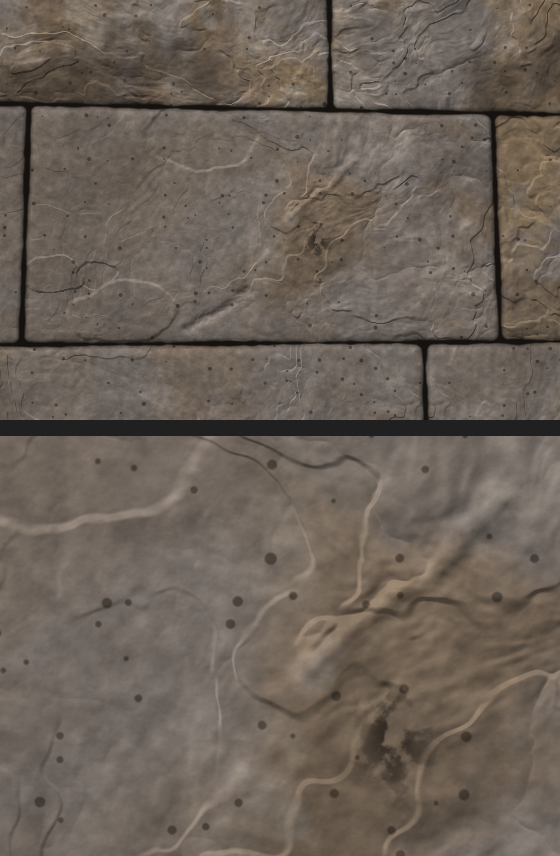
Top, the full canvas; bottom, a detail of the centre.
Reproduce this texture procedurally as a Shadertoy shader.

```glsl
// Wall of large weathered stone blocks in three staggered courses with thin dark joints.

const vec3 GREY = vec3(0.428, 0.398, 0.378);
const vec3 BROWN = vec3(0.42, 0.365, 0.31);
const vec3 OCHRE = vec3(0.51, 0.435, 0.34);
const vec3 PALE = vec3(0.54, 0.505, 0.47);
const vec3 SOOT = vec3(0.25, 0.215, 0.18);
const vec3 JOINT = vec3(0.08, 0.067, 0.055);
const float BLOCK_WIDTH = 1.122;

struct Block {
    float inset;   // distance inward from the middle of the joint
    float course;  // -1 bottom, 0 middle, 1 top
    float column;
};

float hash(vec2 p) {
    vec3 q = fract(vec3(p.xyx) * 0.1031);
    q += dot(q, q.yzx + 33.33);
    return fract((q.x + q.y) * q.z);
}

float noise(vec2 p) {
    vec2 i = floor(p), f = fract(p);
    f = f * f * (3.0 - 2.0 * f);
    return mix(mix(hash(i), hash(i + vec2(1, 0)), f.x),
               mix(hash(i + vec2(0, 1)), hash(i + vec2(1, 1)), f.x), f.y);
}

float fbm(vec2 p) {
    float sum = 0.0, amp = 0.5;
    for (int i = 0; i < 5; i++) {
        sum += amp * noise(p);
        p = mat2(1.6, 1.2, -1.2, 1.6) * p + 7.3;
        amp *= 0.5;
    }
    return sum;
}

// Finds the block under p; joints lean slightly and corners are rounded.
Block findBlock(vec2 p) {
    float upper = 0.753 - 0.0195 * p.x;
    float lower = 0.179 + 0.006 * p.x;
    float course = p.y > upper ? 1.0 : p.y > lower ? 0.0 : -1.0;
    float bottom = course > 0.5 ? upper : course < -0.5 ? lower - 0.56 : lower;
    float top = course > 0.5 ? upper + 0.56 : course < -0.5 ? lower : upper;
    float shift = course > 0.5 ? 0.79 : course < -0.5 ? 1.003 : 0.06;
    float lean = 0.035 * (1.0 - p.x / 0.6) * (p.y - 0.46);
    float u = (p.x - lean - shift) / BLOCK_WIDTH;
    vec2 gap = vec2(BLOCK_WIDTH * (0.5 - abs(fract(u) - 0.5)) - 0.001,
                    min(p.y - bottom, top - p.y));
    float radius = 0.02;
    vec2 q = radius - gap;
    float inset = radius - length(max(q, 0.0)) - min(max(q.x, q.y), 0.0);
    inset += 0.006 * (noise(p * 17.0) - 0.5) + 0.003 * (noise(p * 55.0) - 0.5);
    return Block(inset, course, floor(u));
}

vec2 blockSpace(vec2 p, Block b) {
    return p + 9.0 * vec2(hash(vec2(b.column + 5.0, b.course + 8.0)), b.course + 2.0);
}

// The middle block is smooth on its left and broken on its right.
float roughness(vec2 p, Block b) {
    if (b.course > 0.5) return 1.0;
    if (b.course < -0.5) return 0.6;
    return mix(0.3, 1.0, smoothstep(0.55, 0.85, p.x + 0.4 * (noise(p * 5.0) - 0.5)));
}

// Plate with a crisp edge
float plate(vec2 p, vec2 centre, vec2 radii) {
    return smoothstep(1.06, 0.94, length((p - centre) / radii));
}

float crease(vec2 p, vec2 a, vec2 b, float width) {
    vec2 ab = b - a;
    float t = clamp(dot(p - a, ab) / dot(ab, ab), 0.0, 1.0);
    float d = length(p - a - t * ab) / width;
    return exp(-d * d);
}

// Broken shells and grooves on the middle block
float brokenShells(vec2 p) {
    p += 0.05 * (vec2(fbm(p * 9.0), fbm(p * 9.0 + 41.0)) - 0.5);
    return 0.007 * (plate(p, vec2(0.30, 0.26), vec2(0.13, 0.07))
         + plate(p, vec2(0.12, 0.35), vec2(0.07, 0.045))
         - plate(p, vec2(0.485, 0.68), vec2(0.13, 0.085))
         - plate(p, vec2(0.225, 0.35), vec2(0.05, 0.03)))
         - 0.012 * crease(p, vec2(0.46, 0.21), vec2(0.59, 0.295), 0.011)
         + 0.009 * crease(p, vec2(0.69, 0.49), vec2(0.85, 0.61), 0.011);
}

// Relief: rounded rim, flaked layers, crumpled ridges and fine grain.
float relief(vec2 p) {
    Block b = findBlock(p);
    vec2 q = blockSpace(p, b);
    vec2 warp = vec2(fbm(q * 3.0), fbm(q * 3.0 + 19.0));
    float layer = fbm(q * 3.4 + warp * 0.9);
    float flakes = smoothstep(0.41, 0.425, layer) + smoothstep(0.50, 0.515, layer)
                 + smoothstep(0.59, 0.605, layer);
    float crumple = abs(2.0 * fbm(q * 7.0 + warp * 2.0) - 1.0);
    float rim = 1.0 - pow(1.0 - clamp(b.inset / 0.035, 0.0, 1.0), 2.0);
    float shells = abs(b.course) < 0.5 ? brokenShells(p) : 0.0;
    return 0.013 * rim + roughness(p, b) * (0.006 * flakes + 0.032 * crumple) + shells
         + 0.008 * fbm(q * 11.0) + 0.0032 * fbm(q * 48.0);
}

// Sparse round pits, one per occupied cell
float pits(vec2 p) {
    vec2 cell = floor(p), offset = vec2(hash(cell + 3.0), hash(cell + 11.0));
    float radius = 0.05 + 0.12 * hash(cell + 23.0);
    float d = length(fract(p) - 0.25 - 0.5 * offset);
    return step(0.86, hash(cell)) * smoothstep(radius + 0.06, radius - 0.03, d);
}

vec3 stoneColour(vec2 p, Block b) {
    vec2 q = blockSpace(p, b);
    float rough = roughness(p, b);
    float broad = fbm(q * 4.5 + 3.0 * noise(q * 2.0));
    float warm = b.course > 0.5 ? 0.6 : b.course < -0.5 ? 0.15 : b.column > 0.5 ? 0.75 : 0.12;
    vec3 c = mix(GREY, BROWN, smoothstep(0.4, 0.6, broad) * min(rough, 1.0));
    c = mix(c, OCHRE, warm * smoothstep(0.38, 0.62, fbm(q * 8.0 + 31.0)));
    c = mix(c, PALE, 0.55 * rough * smoothstep(0.54, 0.66, fbm(q * 9.0 + 57.0)));
    float stain = b.course > 0.5 ? 0.6 : 0.2;
    c = mix(c, SOOT, stain * smoothstep(0.48, 0.66, fbm(q * 5.0 + 83.0)));
    // One cluster of deep holes among the scattered pits
    vec2 hole = (p - vec2(0.757, 0.425)) / vec2(0.026, 0.04);
    float cluster = exp(-dot(hole, hole)) * smoothstep(0.45, 0.6, fbm(p * 50.0));
    c = mix(c, SOOT * 0.7, clamp(0.6 * pits(q * 38.0) + cluster, 0.0, 0.9));
    return c * (0.84 + 0.32 * fbm(q * 75.0));
}

void mainImage(out vec4 fragColor, in vec2 fragCoord) {
    vec2 p = fragCoord / iResolution.y;
    Block b = findBlock(p);

    // Soft light from the upper left
    float e = 0.0016, h = relief(p);
    vec2 slope = vec2(relief(p + vec2(e, 0)) - h, relief(p + vec2(0, e)) - h) / e;
    float light = 1.0 - 0.33 * clamp(dot(slope, vec2(-0.45, 0.89)), -0.9, 1.2);

    vec3 colour = stoneColour(p, b) * light;
    colour *= mix(0.68, 1.0, smoothstep(0.003, 0.015, b.inset));
    float soft = 1.0 / iResolution.y;
    colour = mix(JOINT, colour, smoothstep(0.004 - soft, 0.005 + soft, b.inset));
    vec2 centre = p - vec2(0.667, 0.5);
    fragColor = vec4(colour * (1.03 - 0.12 * dot(centre, centre)), 1.0);
}
```
